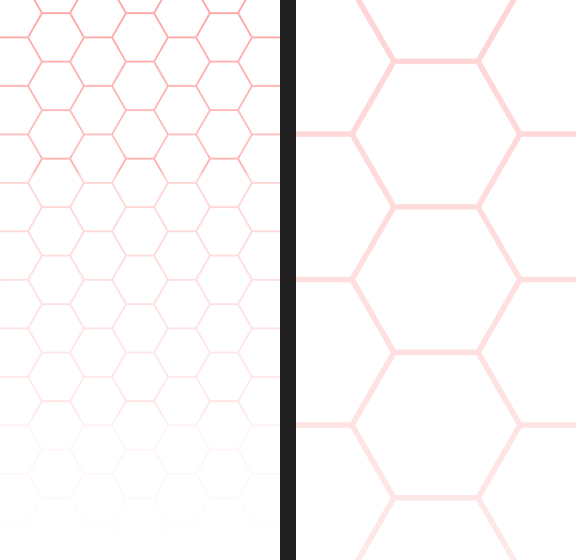
Left, the full canvas; right, a detail of the centre.
Reproduce this pattern procedurally as a WebGL 2 fragment shader.

```glsl
#version 300 es
precision highp float;

uniform vec2 u_resolution;
out vec4 fragColor;

// Lengths are in canvas widths; depth runs down from the top edge.
const float SIDE = 0.1;
const float APOTHEM = SIDE * 0.8660254;
const vec2 FIRST_CENTER = vec2(0.2, 0.1335);
const float LINE_WIDTH = 0.0066;

const vec3 PAPER = vec3(1.0);
const vec3 INK = vec3(1.0, 0.0, 0.0);

// Three stacked bands, each fading from its start to its end opacity.
const float FIRST_SEAM = 0.6;
const float BAND_HEIGHT = 10.0 * APOTHEM;
const vec2 TOP_FADE = vec2(0.36, 0.235);
const vec2 MIDDLE_FADE = vec2(0.175, 0.075);
const vec2 BOTTOM_FADE = vec2(0.055, 0.0);
const float SEAM_BOOST = 0.3;
const float SEAM_REACH = 0.04;

// Distance to the nearest edge of a flat-topped hexagon grid.
float hexEdgeDistance(vec2 p) {
    vec2 halfPeriod = vec2(1.5 * SIDE, APOTHEM);
    vec2 a = mod(p + halfPeriod, 2.0 * halfPeriod) - halfPeriod;
    vec2 b = mod(p, 2.0 * halfPeriod) - halfPeriod;
    vec2 q = abs(dot(a, a) < dot(b, b) ? a : b);
    return APOTHEM - max(q.y, dot(q, vec2(0.8660254, 0.5)));
}

// Slight darkening where two bands overlap.
float seamOverlap(float depth, float seam) {
    float offset = depth - seam;
    return smoothstep(-SEAM_REACH - 0.01, -SEAM_REACH, offset)
         * (1.0 - smoothstep(0.0, SEAM_REACH, offset));
}

float bandOpacity(float depth) {
    float secondSeam = FIRST_SEAM + BAND_HEIGHT;
    float top = mix(TOP_FADE.x, TOP_FADE.y, clamp(depth / FIRST_SEAM, 0.0, 1.0));
    float middle = mix(MIDDLE_FADE.x, MIDDLE_FADE.y,
                       clamp((depth - FIRST_SEAM) / BAND_HEIGHT, 0.0, 1.0));
    float bottom = mix(BOTTOM_FADE.x, BOTTOM_FADE.y,
                       clamp((depth - secondSeam) / (2.0 - secondSeam), 0.0, 1.0));
    float opacity = mix(top, middle, smoothstep(0.0, SEAM_REACH, depth - FIRST_SEAM));
    opacity = mix(opacity, bottom, smoothstep(0.0, SEAM_REACH, depth - secondSeam));
    float overlap = seamOverlap(depth, FIRST_SEAM) + seamOverlap(depth, secondSeam);
    return opacity * (1.0 + SEAM_BOOST * overlap);
}

void main() {
    float pixel = 1.0 / u_resolution.x;
    vec2 p = vec2(gl_FragCoord.x, u_resolution.y - gl_FragCoord.y) * pixel;

    // Smooth line coverage
    float edge = hexEdgeDistance(p - FIRST_CENTER) - 0.5 * LINE_WIDTH;
    float line = clamp(0.5 - edge / pixel, 0.0, 1.0);

    fragColor = vec4(mix(PAPER, INK, line * bandOpacity(p.y)), 1.0);
}
```
